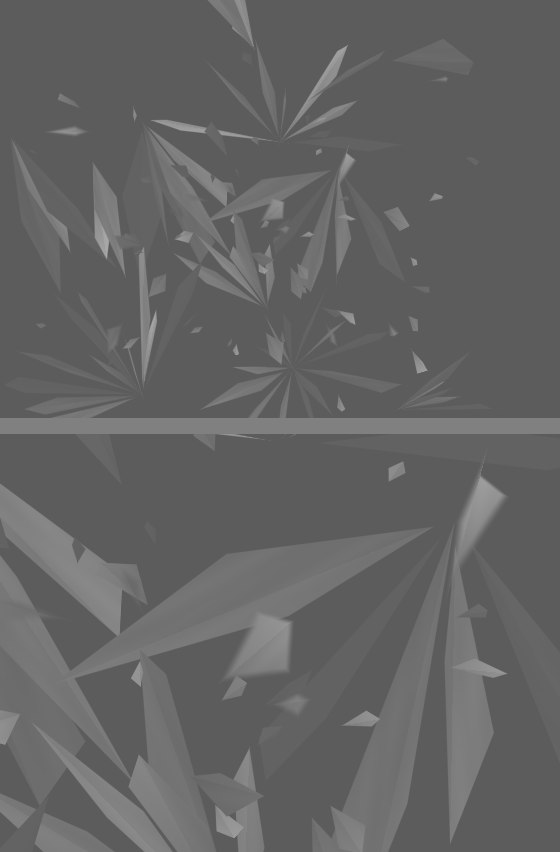
Top: the whole. Bottom: its middle third, enlarged.
Reproduce this background procedurally as a WebGL 1 fragment shader.

```glsl
precision highp float;
// Shattered glass: pale grey shards fanning from several hubs over flat dark grey.

uniform vec2 u_resolution;

#define BASE_GREY 0.36
#define TONE_MIN 0.385
#define TONE_RANGE 0.20
#define FOLD_CONTRAST 0.035
#define STREAK_CONTRAST 0.012
#define CHIP_COUNT 64
#define MAX_FAN 14
#define CHIP_CENTRE vec2(0.58, 0.42)

float hash(float n) {
    return fract(sin(n * 127.1 + 3.7) * 43758.5453);
}

// Layered sines: faint bands running along a shard.
float streaks(vec2 q, float seed) {
    float bend = sin(q.x * 17.0 + seed);
    return sin(q.y * 160.0 + bend * 2.0 + seed) + 0.5 * sin(q.y * 370.0 - q.x * 40.0);
}

// Lays one uneven kite over the grey; its tip is at 'tip', 'angle' points along it.
float shard(float grey, vec2 p, vec2 tip, float angle, float len, float slim, float soft, float seed) {
    vec2 dir = vec2(cos(angle), sin(angle));
    vec2 d = p - tip;
    vec2 q = vec2(dot(d, dir), dot(d, vec2(-dir.y, dir.x)));
    float t = q.x / len;
    float side = step(0.0, q.y);

    // Each side has its own shoulder and width.
    float shoulder = mix(0.3, 0.94, hash(seed + side * 5.3));
    float width = len * slim * mix(0.12, 1.0, hash(seed + 1.7 + side * 2.9));
    float edge = width * min(t / shoulder, (1.0 - t) / (1.0 - shoulder));
    float blur = 0.8 / u_resolution.y + soft;
    float cover = smoothstep(-blur, blur, edge - abs(q.y));

    // Flat tone, a fade along the length, a fold on the axis and streaks.
    float level = hash(seed + 8.1);
    float fade = mix(1.0, 0.55 + 0.9 * clamp(t, 0.0, 1.0), hash(seed + 4.4));
    float tone = TONE_MIN + TONE_RANGE * level * level * fade;
    tone += FOLD_CONTRAST * (side - 0.5) * level;
    tone += STREAK_CONTRAST * level * streaks(q, seed);
    return mix(grey, tone, cover);
}

// Shards spread around a hub; 'reach' holds the shortest and longest length.
float fan(float grey, vec2 p, vec2 hub, float heading, float spread, float count,
          vec2 reach, float slim, float seed) {
    for (int i = 0; i < MAX_FAN; i++) {
        float n = float(i);
        if (n >= count) break;
        float id = seed + n * 13.7;
        float turn = (n + 0.2 + 0.6 * hash(id)) / count - 0.5;
        float len = mix(reach.x, reach.y, hash(id + 2.3));
        float angle = heading + spread * turn;
        vec2 tip = hub + 0.12 * len * hash(id + 6.1) * vec2(cos(angle), sin(angle));
        grey = shard(grey, p, tip, angle, len, slim, 0.0, id);
    }
    return grey;
}

// Small loose splinters, denser near the centre, some out of focus.
float chips(float grey, vec2 p) {
    for (int i = 0; i < CHIP_COUNT; i++) {
        float id = 400.0 + float(i) * 7.31;
        vec2 pos = vec2(1.34 * hash(id), hash(id + 1.1));
        pos = mix(pos, CHIP_CENTRE, 0.7 * hash(id + 2.2));
        vec2 away = pos - CHIP_CENTRE;
        float angle = atan(away.y, away.x) + 1.6 * (hash(id + 3.3) - 0.5);
        float size = hash(id + 4.4);
        float len = 0.02 + 0.075 * size * size;
        float soft = 0.004 * step(0.65, hash(id + 5.5));
        grey = shard(grey, p, pos, angle, len, 0.42, soft, id);
    }
    return grey;
}

void main() {
    vec2 p = gl_FragCoord.xy / u_resolution.y;
    float grey = BASE_GREY;

    // Broad shards hanging in the left and middle.
    grey = fan(grey, p, vec2(0.02, 0.68), -1.05, 0.55, 3.0, vec2(0.28, 0.42), 0.17, 11.0);
    grey = fan(grey, p, vec2(0.34, 0.71), -1.15, 1.0, 5.0, vec2(0.22, 0.37), 0.20, 37.0);
    grey = fan(grey, p, vec2(0.22, 0.62), -1.35, 0.4, 2.0, vec2(0.22, 0.32), 0.12, 59.0);
    grey = fan(grey, p, vec2(0.81, 0.60), -1.9, 2.0, 5.0, vec2(0.18, 0.34), 0.15, 83.0);
    grey = fan(grey, p, vec2(0.64, 0.26), 2.1, 1.3, 5.0, vec2(0.13, 0.25), 0.14, 107.0);

    // Thin bursts.
    grey = fan(grey, p, vec2(0.67, 0.66), 1.4, 3.4, 7.0, vec2(0.10, 0.34), 0.08, 131.0);
    grey = fan(grey, p, vec2(0.70, 0.12), 1.2, 6.28, 13.0, vec2(0.08, 0.26), 0.12, 157.0);
    grey = fan(grey, p, vec2(0.34, 0.055), 2.3, 2.6, 11.0, vec2(0.12, 0.36), 0.09, 181.0);
    grey = fan(grey, p, vec2(0.95, 0.02), 0.35, 0.8, 5.0, vec2(0.10, 0.25), 0.08, 211.0);

    // Separate pieces along the top.
    grey = fan(grey, p, vec2(0.61, 0.88), 1.95, 0.6, 2.0, vec2(0.16, 0.24), 0.28, 239.0);
    grey = fan(grey, p, vec2(0.93, 0.855), -0.05, 0.1, 1.0, vec2(0.18, 0.20), 0.34, 263.0);
    grey = fan(grey, p, vec2(0.73, 0.755), 0.55, 0.1, 1.0, vec2(0.20, 0.24), 0.22, 281.0);

    grey = chips(grey, p);
    gl_FragColor = vec4(vec3(grey), 1.0);
}
```
